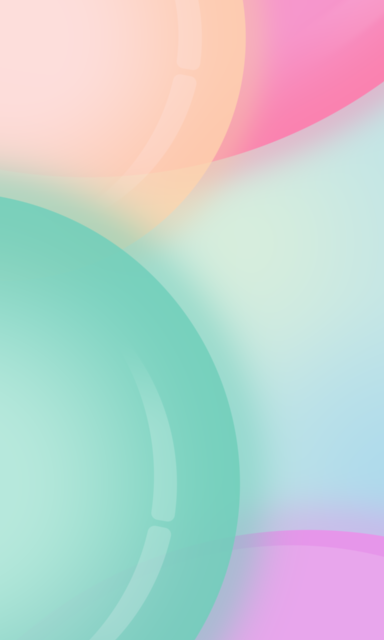
A WebGL 2 fragment shader for this background:

```glsl
#version 300 es
precision highp float;

uniform vec2 u_resolution;
out vec4 fragColor;

// Bubbles: centre xy and radius, in units of canvas height
const vec3 PINK = vec3(0.137, 1.513, 0.790);
const vec3 PEACH = vec3(0.004, 0.941, 0.380);
const vec3 GREEN = vec3(-0.081, 0.244, 0.456);
const vec3 VIOLET = vec3(0.482, -0.518, 0.690);
const vec3 VIOLET_CORE = vec3(0.456, -0.435, 0.583);

// Backdrop
const vec3 MINT = vec3(0.84, 0.93, 0.865);
const vec3 AQUA = vec3(0.765, 0.90, 0.90);
const vec3 SKY = vec3(0.68, 0.855, 0.925);
const vec2 MINT_SPOT = vec2(0.37, 0.62);
const vec2 SKY_SPOT = vec2(0.64, 0.23);

// Bubble colours
const vec3 PINK_RIM = vec3(0.98, 0.51, 0.69);
const vec3 PINK_TOP = vec3(0.965, 0.59, 0.80);
const vec3 PEACH_RIM = vec3(1.0, 0.835, 0.68);
const vec3 PEACH_CORE = vec3(1.0, 0.93, 0.90);
const vec3 GREEN_RIM = vec3(0.44, 0.81, 0.73);
const vec3 GREEN_CORE = vec3(0.735, 0.92, 0.87);
const vec3 VIOLET_RIM = vec3(0.90, 0.56, 0.915);
const vec3 VIOLET_FILL = vec3(0.91, 0.65, 0.925);

const float PEACH_ALPHA = 0.75;
const float GREEN_ALPHA = 0.85;
const float GLINT_ALPHA = 0.23;
const float GLINT_HALF_WIDTH = 0.0185;
const float GLINT_ROUND = 0.011;
const float GAP_ANGLE = -0.185;
const float GAP_HALF = 0.005;

float circle(vec2 p, vec3 c) {
    return length(p - c.xy) - c.z;
}

float cover(float d) {
    float px = 1.0 / u_resolution.y;
    return 1.0 - smoothstep(-px, px, d);
}

// Soft halo that falls off outside an edge
float halo(float d, float spread) {
    float t = max(d, 0.0) / spread;
    return exp(-t * t);
}

// Two curved streaks split by a gap; reach = fade angles above and below it
float glint(vec2 p, vec3 c, float radius, vec2 reach) {
    vec2 q = p - c.xy;
    float a = atan(q.y, q.x) - GAP_ANGLE;
    float t = clamp(a > 0.0 ? a / reach.x : -a / reach.y, 0.0, 1.0);
    float width = GLINT_HALF_WIDTH * (1.0 - 0.6 * t * t);
    float middle = radius + GLINT_HALF_WIDTH - width;
    vec2 e = vec2(abs(length(q) - middle) - width, GAP_HALF - abs(a) * radius);
    e += min(GLINT_ROUND, width);
    float d = length(max(e, 0.0)) + min(max(e.x, e.y), 0.0);
    return cover(d - min(GLINT_ROUND, width)) * (1.0 - smoothstep(0.45, 1.0, t));
}

vec3 backdrop(vec2 p) {
    vec3 col = mix(MINT, AQUA, smoothstep(0.0, 0.32, length(p - MINT_SPOT)));
    return mix(SKY, col, smoothstep(0.0, 0.34, length(p - SKY_SPOT)));
}

void main() {
    vec2 p = gl_FragCoord.xy / u_resolution.y;
    vec3 col = backdrop(p);

    // Violet bubble with a paler core
    float d = circle(p, VIOLET);
    col = mix(col, VIOLET_RIM, 0.38 * halo(d, 0.05));
    float core = cover(circle(p, VIOLET_CORE));
    col = mix(col, mix(VIOLET_RIM, VIOLET_FILL, 0.3 + 0.7 * core), cover(d));

    // Pink bubble with a faint broad sheen
    d = circle(p, PINK);
    col = mix(col, PINK_RIM, 0.42 * halo(d, 0.042));
    vec3 pink = mix(PINK_RIM, PINK_TOP, smoothstep(0.0, 0.17, -d));
    vec2 q = p - PINK.xy;
    float sheen = 1.0 - smoothstep(0.02, 0.035, abs(length(q) - 0.68));
    sheen *= smoothstep(-1.1, -0.8, atan(q.y, q.x));
    col = mix(col, mix(pink, vec3(1.0), 0.09 * sheen), cover(d));

    // Translucent peach bubble
    d = circle(p, PEACH);
    col = mix(col, PEACH_RIM * 0.96, 0.45 * halo(d, 0.04));
    float rim = smoothstep(0.25, 1.0, 1.0 + d / PEACH.z);
    vec3 peach = mix(PEACH_CORE, PEACH_RIM, rim);
    peach = mix(peach, vec3(1.0), GLINT_ALPHA * glint(p, PEACH, 0.293, vec2(1.6, 0.95)));
    col = mix(col, peach, PEACH_ALPHA * cover(d));

    // Translucent green bubble in front
    d = circle(p, GREEN);
    col = mix(col, GREEN_RIM, 0.5 * halo(d, 0.055));
    rim = smoothstep(0.2, 1.0, 1.0 + d / GREEN.z);
    vec3 green = mix(GREEN_CORE, GREEN_RIM, rim);
    green = mix(green, vec3(1.0), GLINT_ALPHA * glint(p, GREEN, 0.339, vec2(0.9, 1.05)));
    col = mix(col, green, GREEN_ALPHA * cover(d));

    fragColor = vec4(col, 1.0);
}
```
